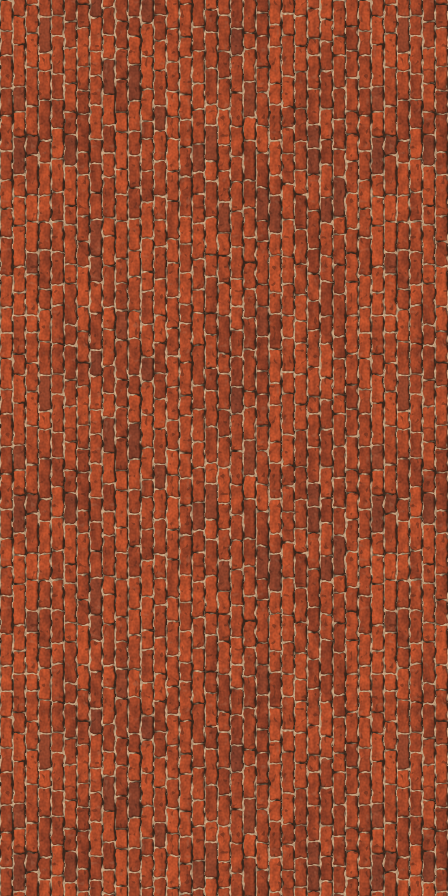
This texture is drawn by a WebGL 2 fragment shader. Its source:

```glsl
#version 300 es
precision highp float;

uniform vec2 u_resolution;
out vec4 fragColor;

const vec2 BRICKS = vec2(28.0, 12.0); // columns and bricks per column in one tile

float hash(vec2 p) {
    vec3 q = fract(p.xyx * vec3(0.1031, 0.1030, 0.0973));
    q += dot(q, q.yzx + 33.33);
    return fract((q.x + q.y) * q.z);
}

float cornerSlope(vec2 cell, vec2 offset, vec2 period) {
    float angle = 6.2832 * hash(mod(cell, period) + 17.0);
    return dot(vec2(cos(angle), sin(angle)), offset);
}

// Gradient noise over one tile, wrapping after a whole number of cells
float noise(vec2 tile, vec2 period) {
    vec2 p = tile * period;
    vec2 i = floor(p), f = fract(p);
    vec2 u = f * f * f * (f * (f * 6.0 - 15.0) + 10.0);
    vec2 e = vec2(1.0, 0.0);
    float low = mix(cornerSlope(i, f, period),
                    cornerSlope(i + e.xy, f - e.xy, period), u.x);
    float high = mix(cornerSlope(i + e.yx, f - e.yx, period),
                     cornerSlope(i + e.xx, f - e.xx, period), u.x);
    return mix(low, high, u.y);
}

// Height of the joint below a brick, with uneven brick lengths
float joint(float column, float row) {
    return row + 0.5 * (hash(vec2(column, mod(row, BRICKS.y)) + 71.0) - 0.5);
}

float roundedBox(vec2 p, vec2 halfSize, float radius) {
    vec2 q = abs(p) - halfSize + radius;
    return length(max(q, 0.0)) + min(max(q.x, q.y), 0.0) - radius;
}

void main() {
    vec2 tile = gl_FragCoord.xy / u_resolution.x * 1.25;
    float pixel = 1.25 * BRICKS.x / u_resolution.x; // in column widths

    // Columns with slightly crooked edges
    float x = tile.x * BRICKS.x + 0.14 * noise(tile, vec2(28.0, 40.0));
    float column = mod(floor(x), BRICKS.x);

    // Staggered bricks along each column
    float y = tile.y * BRICKS.y + 0.5 * mod(column, 2.0)
            + 0.4 * hash(vec2(column, 5.0))
            + 0.06 * noise(tile, vec2(60.0, 30.0));
    float row = floor(y);
    if (y < joint(column, row)) row -= 1.0;
    else if (y >= joint(column, row + 1.0)) row += 1.0;
    float bottom = joint(column, row), top = joint(column, row + 1.0);
    vec2 id = vec2(column, mod(row, BRICKS.y));

    // Brick outline, measured in column widths
    float stretch = BRICKS.x / BRICKS.y;
    vec2 local = vec2(fract(x) - 0.5, (y - 0.5 * (bottom + top)) * stretch);
    vec2 halfSize = vec2(0.5, 0.5 * (top - bottom) * stretch) - vec2(0.075, 0.06);
    float edge = roundedBox(local, halfSize, 0.12)
               + 0.07 * noise(tile, vec2(84.0, 72.0));
    float mortar = smoothstep(-0.6 * pixel, 0.6 * pixel, edge);

    // Fired clay: tone per brick, broad patches and fine grain
    float broad = noise(tile, vec2(5.0, 4.0));
    float mottle = noise(tile, vec2(56.0, 34.0));
    float grain = noise(tile, vec2(150.0, 130.0));
    float tone = hash(id + 3.0);
    float warmth = clamp(0.2 + 0.75 * tone + 0.5 * broad + 0.45 * mottle, 0.0, 1.0);
    vec3 brick = mix(vec3(0.52, 0.235, 0.15), vec3(0.72, 0.315, 0.175), warmth);
    brick = mix(brick, vec3(0.45, 0.235, 0.17), 0.6 * step(0.9, hash(id + 41.0)));
    brick *= 1.0 + 0.16 * grain + 0.12 * mottle;

    // Pits and pale scuffs
    float pits = smoothstep(0.28, 0.5, noise(tile + 0.37, vec2(70.0, 60.0)));
    float scuffs = smoothstep(0.3, 0.55, noise(tile + 0.61, vec2(48.0, 52.0)));
    brick = mix(brick, vec3(0.32, 0.16, 0.11), 0.5 * pits);
    brick = mix(brick, vec3(0.67, 0.42, 0.31), 0.35 * scuffs);

    // Shaded right and lower rims
    float rim = smoothstep(-0.17, 0.0, edge);
    float shade = max(smoothstep(0.2, 0.45, local.x),
                      smoothstep(0.3, 0.0, local.y + halfSize.y));
    brick *= 1.0 - 0.3 * rim * shade;

    // Broken pale mortar over deep shadow, paler across the short joints
    float across = smoothstep(-0.1, 0.1, abs(local.y) - halfSize.y);
    float pale = smoothstep(-0.25, 0.3, noise(tile, vec2(42.0, 36.0))
               + 0.22 * across - 0.25 * local.x * (1.0 - across));
    vec3 joints = mix(vec3(0.22, 0.15, 0.11), vec3(0.74, 0.61, 0.48), pale);
    joints *= 1.0 + 0.25 * grain;

    fragColor = vec4(mix(brick, joints, mortar), 1.0);
}
```
